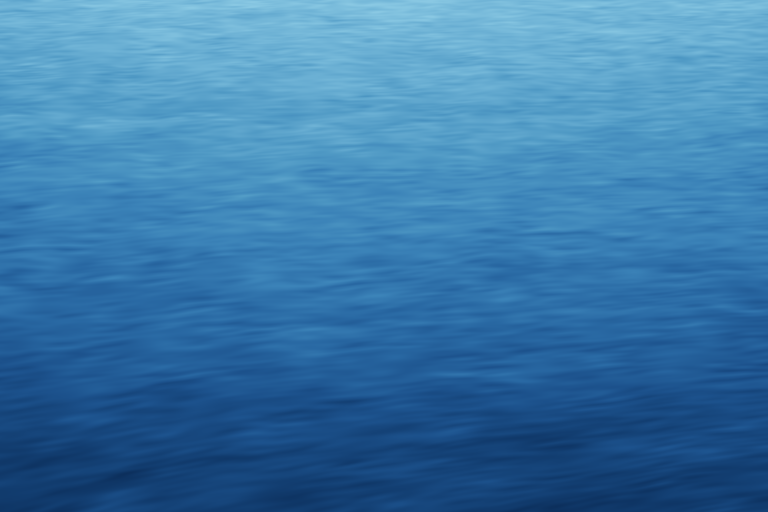
Write a Shadertoy shader that draws this texture.

```glsl
// Calm blue water seen at a slant, pale in the distance and deep navy up close.

vec2 hashGradient(vec2 cell) {
    vec2 h = vec2(dot(cell, vec2(127.1, 311.7)), dot(cell, vec2(269.5, 183.3)));
    return 2.0 * fract(sin(h) * 43758.55) - 1.0;
}

float gradientNoise(vec2 p) {
    vec2 i = floor(p), f = fract(p);
    vec2 u = f * f * f * (f * (f * 6.0 - 15.0) + 10.0);
    vec2 e = vec2(1.0, 0.0);
    float a = dot(hashGradient(i), f);
    float b = dot(hashGradient(i + e.xy), f - e.xy);
    float c = dot(hashGradient(i + e.yx), f - e.yx);
    float d = dot(hashGradient(i + e.xx), f - e.xx);
    return mix(mix(a, b, u.x), mix(c, d, u.x), u.y);
}

// Water tone from near (0) to far (1)
vec3 waterColor(float t) {
    vec3 tones[6] = vec3[6](
        vec3(0.07, 0.24, 0.44), vec3(0.11, 0.32, 0.55), vec3(0.16, 0.41, 0.64),
        vec3(0.23, 0.51, 0.72), vec3(0.31, 0.60, 0.77), vec3(0.42, 0.69, 0.83));
    float s = (t - 0.06) / 0.172;
    vec3 color = tones[0] + vec3(0.03, 0.07, 0.10) * clamp(s, -0.8, 0.0);
    for (int k = 0; k < 5; k++)
        color += (tones[k + 1] - tones[k]) * clamp(s - float(k), 0.0, 1.0);
    return color + vec3(0.10, 0.08, 0.05) * clamp(s - 5.0, 0.0, 1.2);
}

// Stretched ripples, summed from long swells to fine streaks
float ripples(vec2 p) {
    p.y += 0.014 * gradientNoise(p * vec2(3.0, 7.0));
    p.y += 0.005 * gradientNoise(p * vec2(9.0, 22.0) + 5.0);
    float sum = 0.0, weight = 0.55;
    vec2 scale = vec2(2.0, 10.0);
    for (int k = 0; k < 5; k++) {
        // Alternate the slant so that the crests cross each other
        float slant = (mod(float(k), 2.0) - 0.5) * 0.07;
        vec2 q = vec2(p.x, p.y + slant * p.x) * scale + 17.3 * float(k);
        // Gusts leave some stretches calm and ruffle others
        float gust = 1.0 + 1.1 * gradientNoise(q * vec2(0.4, 0.22) + 9.0);
        float wave = gradientNoise(q);
        sum += weight * gust * (wave + 0.4 * wave * abs(wave));
        scale *= vec2(1.72, 1.95);
        weight *= 1.17;
    }
    return sum;
}

void mainImage(out vec4 fragColor, in vec2 fragCoord) {
    vec2 uv = fragCoord / iResolution.xy;
    float x = (uv.x - 0.5) * iResolution.x / iResolution.y;

    // Perspective: ripples shrink upward, and near ones climb to the right
    float distanceScale = 1.0 / (1.65 - uv.y);
    float y = log(distanceScale) - 0.09 * x * (1.0 - uv.y) * (1.0 - uv.y);
    vec2 surface = vec2(x * distanceScale, y) + vec2(4.0, 3.0);

    float patches = gradientNoise(surface * vec2(1.3, 4.0) + 31.0);
    float tone = uv.y + 0.122 * ripples(surface) + 0.035 * patches;

    // Edges fall off slightly, more on the far side
    tone += 0.035 - 0.10 * pow(abs(2.0 * uv.x - 1.0), 2.5) * (0.35 + 0.65 * uv.y);

    fragColor = vec4(waterColor(tone), 1.0);
}
```
